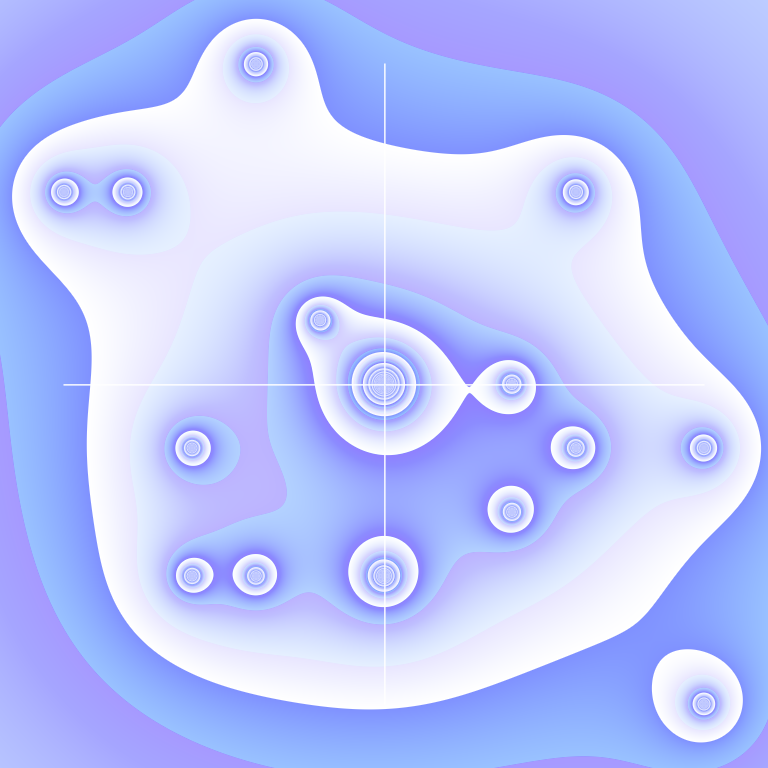
Reproduce this background procedurally as a three.js fragment shader.

```glsl
// Draws the banded potential field of scattered point masses, with thin white axes.
varying vec2 vUv;

const float SPAN = 12.0;          // grid units across the canvas
const float SMOOTHING = 0.016;    // filter width in grid units
const float MIN_RADIUS = 0.01;    // keeps the potential finite
const float UNIT_MASS = 0.24;     // mass of a light body
const float HUE_RATE = 2.5;       // hue bands per lightness band
const float HUE_START = 0.6;
const float HUE_RANGE = 0.088;
const float MAX_SATURATION = 0.5;
const float AXIS_REACH = 5.0;
const float AXIS_OFFSET = 0.0117;
const float AXIS_OPACITY = 0.85;

// The first body is the heaviest, the second is half as heavy.
const int BODY_COUNT = 15;
const vec2 BODIES[BODY_COUNT] = vec2[BODY_COUNT](
  vec2(0.0, 0.0), vec2(0.0, -3.0), vec2(-2.0, 5.0), vec2(-5.0, 3.0),
  vec2(-4.0, 3.0), vec2(3.0, 3.0), vec2(-1.0, 1.0), vec2(2.0, 0.0),
  vec2(-3.0, -1.0), vec2(3.0, -1.0), vec2(5.0, -1.0), vec2(2.0, -2.0),
  vec2(-3.0, -3.0), vec2(-2.0, -3.0), vec2(5.0, -5.0));

// Potential in x, its gradient in yz.
vec3 potentialField(vec2 p) {
  vec3 field = vec3(0.0);
  for (int i = 0; i < BODY_COUNT; i++) {
    float mass = UNIT_MASS * (i == 0 ? 4.0 : (i == 1 ? 2.0 : 1.0));
    vec2 offset = p - BODIES[i];
    float radius = max(length(offset), MIN_RADIUS);
    field += mass / radius * vec3(1.0, -offset / (radius * radius));
  }
  return field;
}

// Integral of fract(x), used to average the sawtooth over an interval.
float sawIntegral(float x) {
  float f = fract(x);
  return 0.5 * (floor(x) + f * f);
}

float smoothSaw(float x, float width) {
  float halfWidth = max(0.5 * width, 0.0005);
  return (sawIntegral(x + halfWidth) - sawIntegral(x - halfWidth)) / (2.0 * halfWidth);
}

vec3 tint(float hue, float saturation) {
  vec3 pure = clamp(abs(mod(hue * 6.0 + vec3(0.0, 4.0, 2.0), 6.0) - 3.0) - 1.0, 0.0, 1.0);
  return mix(vec3(1.0), pure, saturation);
}

float axisLine(float across, float along) {
  float line = 1.0 - smoothstep(0.008, 0.018, abs(across));
  return line * (1.0 - smoothstep(AXIS_REACH, AXIS_REACH + SMOOTHING, abs(along)));
}

void main() {
  vec2 p = (vUv - 0.5) * SPAN;

  // Lightness and hue repeat at different rates along the potential.
  vec3 field = potentialField(p);
  float width = length(field.yz) * SMOOTHING;
  float saturation = MAX_SATURATION * smoothSaw(field.x, width);
  float hue = HUE_START + HUE_RANGE * smoothSaw(field.x * HUE_RATE, width * HUE_RATE);
  vec3 color = tint(hue, saturation);

  // Axes through the heaviest body.
  float axes = max(axisLine(p.x - AXIS_OFFSET, p.y), axisLine(p.y + AXIS_OFFSET, p.x));
  color = mix(color, vec3(1.0), AXIS_OPACITY * axes);

  gl_FragColor = vec4(color, 1.0);
}
```
